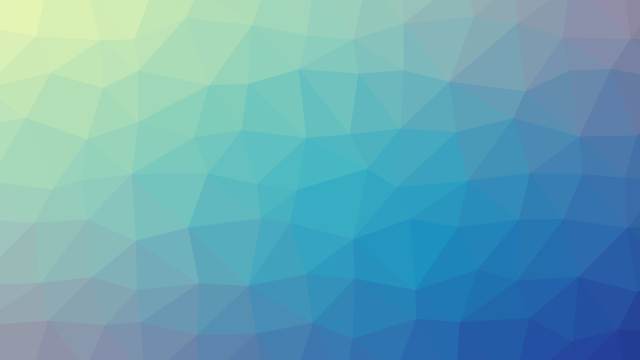
Reproduce this background procedurally as a Shadertoy shader.

```glsl
// Low-poly mesh of flat triangles, shaded from pale yellow through teal to deep blue.

#define CELL   vec2(0.148, 0.139)   // lattice spacing, in canvas heights
#define ORIGIN vec2(0.104, 0.085)   // lattice point (0, 0)
#define JITTER vec2(0.56, 0.50)     // scatter of the vertices, in cells
#define BLEED  0.25                 // gradient overrun past each border
#define SEED   3.7

// Sequential ramp, light to dark
const vec3 RAMP[9] = vec3[9](
    vec3(1.00, 1.00, 0.85), vec3(0.93, 0.97, 0.69), vec3(0.78, 0.91, 0.71),
    vec3(0.50, 0.80, 0.73), vec3(0.25, 0.71, 0.77), vec3(0.11, 0.57, 0.75),
    vec3(0.13, 0.37, 0.66), vec3(0.15, 0.20, 0.58), vec3(0.03, 0.11, 0.35));

// Linear RGB to XYZ
const mat3 RGB_TO_XYZ = mat3(
    0.4124, 0.2126, 0.0193,
    0.3576, 0.7152, 0.1192,
    0.1805, 0.0722, 0.9505);

vec2 hash2(vec2 p) {
    vec2 k = vec2(dot(p, vec2(127.1, 311.7)), dot(p, vec2(269.5, 183.3)));
    return fract(sin(k + SEED) * 43758.5453);
}

float cross2(vec2 a, vec2 b) { return a.x * b.y - a.y * b.x; }

vec3 ramp(float t) {
    float s = clamp(t, 0.0, 1.0) * 8.0;
    int i = min(int(s), 7);
    return mix(RAMP[i], RAMP[i + 1], s - float(i));
}

// Cube roots of XYZ are linear in Lab, so blending them is a Lab blend
vec3 toPerceptual(vec3 rgb) {
    return pow(RGB_TO_XYZ * pow(rgb, vec3(2.2)), vec3(1.0 / 3.0));
}

vec3 fromPerceptual(vec3 v) {
    return pow(max(inverse(RGB_TO_XYZ) * (v * v * v), 0.0), vec3(1.0 / 2.2));
}

// One ramp runs left to right, the other top to bottom
vec3 gradient(vec2 p) {
    vec2 size = vec2(iResolution.x / iResolution.y, 1.0);
    vec2 t = (vec2(p.x, 1.0 - p.y) + BLEED) / (size + 2.0 * BLEED);
    return fromPerceptual(0.5 * (toPerceptual(ramp(t.x)) + toPerceptual(ramp(t.y))));
}

vec2 meshVertex(vec2 id) {
    return ORIGIN + CELL * (id + JITTER * (hash2(id) - 0.5));
}

// Signed distance to the line a-b, positive on its left
float edgeDistance(vec2 p, vec2 a, vec2 b) {
    return cross2(b - a, p - a) / length(b - a);
}

// Adds a flat counter-clockwise triangle, weighted by its pixel coverage
void addTriangle(inout vec4 sum, vec2 p, vec2 a, vec2 b, vec2 c) {
    float d = min(edgeDistance(p, a, b),
              min(edgeDistance(p, b, c), edgeDistance(p, c, a)));
    float coverage = clamp(d * iResolution.y + 0.5, 0.0, 1.0);
    if (coverage > 0.0) sum += coverage * vec4(gradient((a + b + c) / 3.0), 1.0);
}

void mainImage(out vec4 fragColor, in vec2 fragCoord) {
    vec2 p = fragCoord / iResolution.y;
    vec2 cell = floor((p - ORIGIN) / CELL);
    vec4 sum = vec4(0.0);

    for (int y = -1; y <= 1; y++)
    for (int x = -1; x <= 1; x++) {
        // Corners of the jittered quad
        vec2 id = cell + vec2(x, y);
        vec2 a = meshVertex(id);
        vec2 b = meshVertex(id + vec2(1, 0));
        vec2 c = meshVertex(id + vec2(1, 1));
        vec2 d = meshVertex(id + vec2(0, 1));

        // Delaunay rule: cut through a and c if their angles exceed a half turn
        float sineOfSum = cross2(b - a, d - a) * dot(d - c, b - c)
                        + dot(b - a, d - a) * cross2(d - c, b - c);
        if (sineOfSum < 0.0) {
            addTriangle(sum, p, a, b, c);
            addTriangle(sum, p, a, c, d);
        } else {
            addTriangle(sum, p, a, b, d);
            addTriangle(sum, p, b, c, d);
        }
    }
    fragColor = vec4(sum.rgb / max(sum.a, 1e-4), 1.0);
}
```
